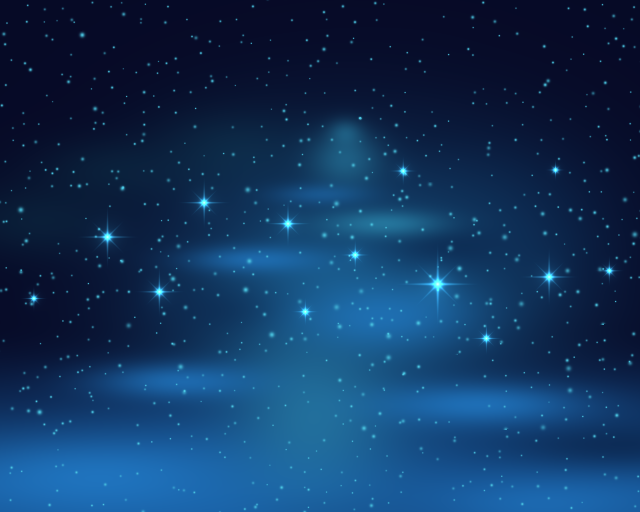
Give the GLSL for this background, as a Shadertoy shader.

```glsl
// A night sky of blue mist under scattered stars. Soft elliptical glows and
// stretched noise form the mist; hashed grids place the small stars, and
// a loop draws the large eight-pointed sparkles.

const vec3 NAVY = vec3(0.025, 0.038, 0.150);
const vec3 DEEP = vec3(0.040, 0.140, 0.290);
const vec3 TEAL = vec3(0.045, 0.170, 0.260);
const vec3 MIST = vec3(0.105, 0.390, 0.590);
const vec3 AQUA = vec3(0.160, 0.510, 0.660);
const vec3 AZURE = vec3(0.130, 0.480, 0.780);
const vec3 STAR = vec3(0.290, 0.780, 0.890);

// Sparkle centre on the unit canvas, and ray length in canvas heights
const int SPARKLES = 13;
const vec3 SPARKLE[SPARKLES] = vec3[](
    vec3(0.168, 0.537, 0.066), vec3(0.319, 0.604, 0.055),
    vec3(0.450, 0.563, 0.050), vec3(0.249, 0.430, 0.053),
    vec3(0.053, 0.417, 0.028), vec3(0.555, 0.502, 0.033),
    vec3(0.477, 0.391, 0.029), vec3(0.684, 0.445, 0.088),
    vec3(0.858, 0.459, 0.062), vec3(0.952, 0.471, 0.032),
    vec3(0.630, 0.666, 0.032), vec3(0.868, 0.668, 0.022),
    vec3(0.760, 0.339, 0.034));

float hash(vec2 p) {
    vec3 q = fract(vec3(p.xyx) * 0.1031);
    q += dot(q, q.yzx + 33.33);
    return fract((q.x + q.y) * q.z);
}

float noise(vec2 p) {
    vec2 i = floor(p), f = fract(p);
    f = f * f * (3.0 - 2.0 * f);
    float low = mix(hash(i), hash(i + vec2(1, 0)), f.x);
    float high = mix(hash(i + vec2(0, 1)), hash(i + vec2(1, 1)), f.x);
    return mix(low, high, f.y);
}

// Soft elliptical falloff, one at its centre
float glow(vec2 p, vec2 centre, vec2 radius) {
    vec2 q = (p - centre) / radius;
    return exp(-dot(q, q));
}

vec3 mistSky(vec2 uv) {
    float wisps = noise(uv * vec2(3.0, 7.0) + 4.0) * 0.65
                + noise(uv * vec2(6.0, 15.0) + 9.0) * 0.35;
    vec3 c = NAVY;

    // Dim wisps and the broad central haze
    c = mix(c, TEAL, 0.55 * glow(uv, vec2(0.05, 0.57), vec2(0.13, 0.07)));
    c = mix(c, TEAL, 0.50 * glow(uv, vec2(0.17, 0.67), vec2(0.12, 0.06)));
    c = mix(c, TEAL, 0.60 * glow(uv, vec2(0.36, 0.71), vec2(0.12, 0.08)));
    c = mix(c, DEEP, 0.65 * glow(uv, vec2(0.80, 0.56), vec2(0.16, 0.16)));
    c = mix(c, MIST, (0.75 + 0.3 * wisps)
                   * glow(uv, vec2(0.55, 0.42), vec2(0.28, 0.27)));

    // Low bank of blue mist, with dark gaps
    float bank = 1.0 - smoothstep(0.02, 0.37, uv.y);
    c = mix(c, MIST * vec3(0.95, 1.0, 1.14), bank * (0.75 + 0.2 * wisps));
    c = mix(c, DEEP, 0.55 * glow(uv, vec2(0.36, 0.39), vec2(0.10, 0.05)));
    c = mix(c, DEEP, 0.65 * glow(uv, vec2(0.70, 0.52), vec2(0.10, 0.05)));
    c = mix(c, DEEP, 0.75 * glow(uv, vec2(0.97, 0.13), vec2(0.20, 0.05)));

    // Bright pools
    c = mix(c, AZURE, 0.80 * glow(uv, vec2(0.15, 0.07), vec2(0.24, 0.08)));
    c = mix(c, AZURE, 0.50 * glow(uv, vec2(0.85, 0.02), vec2(0.18, 0.05)));
    c = mix(c, AQUA, 0.65 * glow(uv, vec2(0.49, 0.19), vec2(0.12, 0.15)));
    c = mix(c, AZURE, 0.65 * glow(uv, vec2(0.60, 0.38), vec2(0.13, 0.06)));
    c = mix(c, AQUA, 0.60 * glow(uv, vec2(0.54, 0.69), vec2(0.055, 0.055)));
    c = mix(c, AQUA, 0.50 * glow(uv, vec2(0.54, 0.74), vec2(0.025, 0.025)));

    // Flat streaks
    c = mix(c, AZURE, 0.75 * glow(uv, vec2(0.28, 0.255), vec2(0.13, 0.035)));
    c = mix(c, AZURE, 0.80 * glow(uv, vec2(0.75, 0.21), vec2(0.16, 0.04)));
    c = mix(c, AZURE, 0.70 * glow(uv, vec2(0.40, 0.493), vec2(0.10, 0.025)));
    c = mix(c, AQUA, 0.80 * glow(uv, vec2(0.60, 0.563), vec2(0.09, 0.025)));
    c = mix(c, AZURE, 0.45 * glow(uv, vec2(0.50, 0.620), vec2(0.07, 0.02)));
    return c;
}

// One jittered round star in some cells of a grid
float starGrid(vec2 p, float cells, float chance, float radius, float seed) {
    vec2 id = floor(p * cells) + seed;
    vec2 jitter = vec2(hash(id + 17.0), hash(id + 53.0));
    float d = length(fract(p * cells) - mix(vec2(0.15), vec2(0.85), jitter));
    float size = radius * mix(0.5, 1.0, hash(id + 91.0));
    float disc = exp(-pow(d / (cells * size), 2.0));
    return disc * step(hash(id), chance) * mix(0.5, 1.0, hash(id + 29.0));
}

// Thin tapered ray through the origin along x
float ray(vec2 q, float reach) {
    float taper = max(0.0, 1.0 - abs(q.x) / reach);
    float width = 0.0008 + 0.022 * reach * taper;
    return taper * taper * exp(-pow(q.y / width, 2.0));
}

float sparkle(vec2 q, float reach) {
    vec2 diagonal = vec2(q.x + q.y, q.y - q.x) * 0.7071;
    float rays = ray(q, reach) + ray(q.yx, reach);
    rays += 0.6 * (ray(diagonal, reach * 0.75) + ray(diagonal.yx, reach * 0.75));
    float d = length(q), core = 0.004 + 0.055 * reach;
    return 0.75 * rays + 1.1 * exp(-d * d / (core * core))
         + 0.35 * exp(-d / (0.22 * reach));
}

void mainImage(out vec4 fragColor, in vec2 fragCoord) {
    vec2 uv = fragCoord / iResolution.xy;
    vec2 p = fragCoord / iResolution.y;
    float aspect = iResolution.x / iResolution.y;
    vec3 color = mistSky(uv);

    // Small stars, with larger ones gathered in the middle band
    float band = glow(uv, vec2(0.55, 0.46), vec2(0.8, 0.24));
    float stars = starGrid(p, 31.0, 0.48, 0.0026, 3.0)
                + starGrid(p + 0.013, 22.0, 0.36, 0.0034, 140.0)
                + starGrid(p + 0.027, 17.0, 0.55 * band, 0.0050, 310.0);
    color = mix(color, STAR, min(stars, 1.0));

    // Large sparkles
    for (int i = 0; i < SPARKLES; i++) {
        vec3 s = SPARKLE[i];
        float light = sparkle(p - s.xy * vec2(aspect, 1.0), s.z);
        color += light * vec3(0.20, 0.62, 0.75);
    }
    fragColor = vec4(min(color, 1.0), 1.0);
}
```
